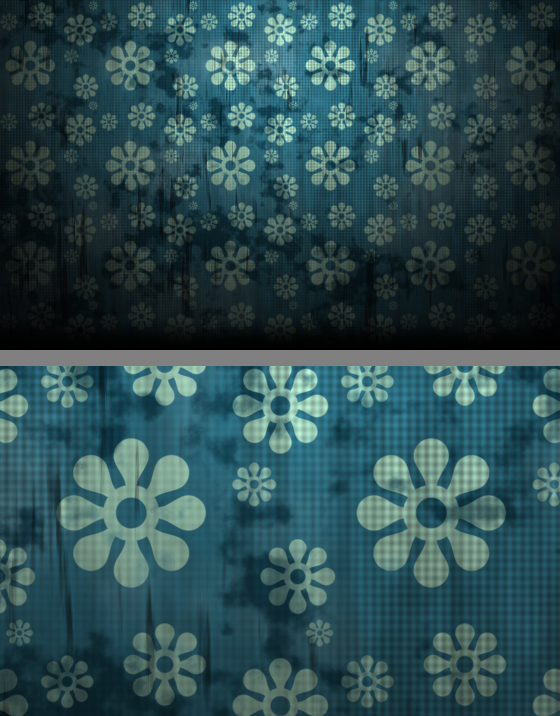
Top: the whole. Bottom: its middle third, enlarged.
Write a Shadertoy shader that draws this pattern.

```glsl
// Lengths are fractions of the canvas height unless noted
const float TILE = 0.2858;
const vec2 TILE_ORIGIN = vec2(-0.1417, 0.8125);
const float PETALS = 8.0;
const float THREADS = 120.0;

const vec2 LIGHT_POS = vec2(0.0, 0.80);
const vec2 LIGHT_SPREAD = vec2(0.47, 0.41);
const float AMBIENT = 0.035;

const vec3 CLOTH = vec3(0.16, 0.40, 0.47);
const vec3 CLOTH_PALE = vec3(0.29, 0.47, 0.52);
const vec3 CLOTH_STAIN = vec3(0.02, 0.15, 0.20);
const vec3 PRINT = vec3(0.67, 0.82, 0.70);
const float PRINT_OPACITY = 0.80;

// Centre and radius of each flower, in tile units
const int FLOWERS = 7;
const vec3 FLOWER[FLOWERS] = vec3[FLOWERS](
    vec3(0.000,  0.000, 0.250), vec3(0.497,  0.357, 0.160),
    vec3(0.112,  0.495, 0.138), vec3(0.555, -0.212, 0.125),
    vec3(0.787,  0.438, 0.088), vec3(0.410,  0.095, 0.073),
    vec3(0.628, -0.400, 0.045));

float hash(vec2 p) {
    return fract(sin(dot(p, vec2(127.1, 311.7))) * 43758.5453);
}

float noise(vec2 p) {
    vec2 i = floor(p), f = fract(p);
    f = f * f * (3.0 - 2.0 * f);
    return mix(mix(hash(i), hash(i + vec2(1, 0)), f.x),
               mix(hash(i + vec2(0, 1)), hash(i + vec2(1, 1)), f.x), f.y);
}

float fbm(vec2 p) {
    float sum = 0.0, amp = 0.5;
    for (int i = 0; i < 5; i++) {
        sum += amp * noise(p);
        p = mat2(1.6, 1.2, -1.2, 1.6) * p + 7.3;
        amp *= 0.5;
    }
    return sum / 0.97;
}

// Unit flower: a pierced hub with petals swelling to round tips
float flowerDistance(vec2 p) {
    float r = length(p);
    float sector = 6.2831853 / PETALS;
    float a = atan(p.y, p.x);
    a -= sector * round(a / sector);
    vec2 q = r * vec2(cos(a), abs(sin(a)));
    float t = clamp((q.x - 0.28) / 0.48, 0.0, 1.0);
    float width = mix(0.075, 0.235, smoothstep(0.15, 1.0, t));
    float petal = length(q - vec2(mix(0.28, 0.76, t), 0.0)) - width;
    float hub = abs(r - 0.29) - 0.085;
    return min(petal, hub);
}

float flowerMask(vec2 p) {
    vec2 tile = (p - TILE_ORIGIN) / TILE;
    float pixel = 1.0 / (TILE * iResolution.y);
    float mask = 0.0;
    for (int i = 0; i < FLOWERS; i++) {
        vec2 d = tile - FLOWER[i].xy;
        d -= round(d);
        float radius = FLOWER[i].z;
        float dist = flowerDistance(d / radius) * radius;
        float strength = mix(0.72, 1.0, smoothstep(0.04, 0.16, radius));
        mask = max(mask, strength * smoothstep(pixel, -pixel, dist));
    }
    return mask;
}

// Fine grid of threads, stronger in scattered patches
float weave(vec2 p) {
    vec2 wave = sin(p * THREADS * 6.2831853);
    float patchy = smoothstep(0.35, 0.70, fbm(p * vec2(9.0, 5.0) + 31.0));
    return 1.0 + (0.09 * wave.x + 0.06 * wave.y) * (0.4 + patchy);
}

void mainImage(out vec4 fragColor, in vec2 fragCoord) {
    vec2 p = (fragCoord - vec2(0.5 * iResolution.x, 0.0)) / iResolution.y;

    // Worn cloth: pale clouds, ragged stains and vertical streaks
    float cloud = fbm(p * 6.0 + 3.0);
    float grain = fbm(p * 38.0 + 11.0);
    float streak = fbm(p * vec2(65.0, 5.0) + 50.0);
    float stain = smoothstep(0.50, 0.66, 0.55 * fbm(p * 9.0 + 19.0) + 0.45 * grain);
    float drip = smoothstep(0.57, 0.75, streak) * smoothstep(0.42, 0.62, fbm(p * 8.0 + 70.0));
    vec3 color = mix(CLOTH, CLOTH_PALE, smoothstep(0.40, 0.75, cloud));
    color = mix(color, CLOTH_STAIN, 0.75 * stain);

    // Faded print lets some of the stains through
    float wear = 1.0 - 0.35 * stain - 0.25 * smoothstep(0.50, 0.75, grain);
    color = mix(color, PRINT, flowerMask(p) * PRINT_OPACITY * wear);
    color *= weave(p) * (0.74 + 0.52 * streak) * (1.0 - 0.55 * drip);
    color *= 0.86 + 0.28 * grain;

    // Spotlight near the top, darkness toward sides and bottom
    vec2 fall = (p - LIGHT_POS) / LIGHT_SPREAD;
    float light = AMBIENT + 1.10 * exp(-0.5 * dot(fall, fall));
    light *= smoothstep(0.0, 0.10, p.y);
    float gray = dot(color, vec3(0.30, 0.59, 0.11));
    color = mix(color, vec3(gray), 0.22 * (1.0 - clamp(light, 0.0, 1.0)));
    fragColor = vec4(clamp(color * light, 0.0, 1.0), 1.0);
}
```
